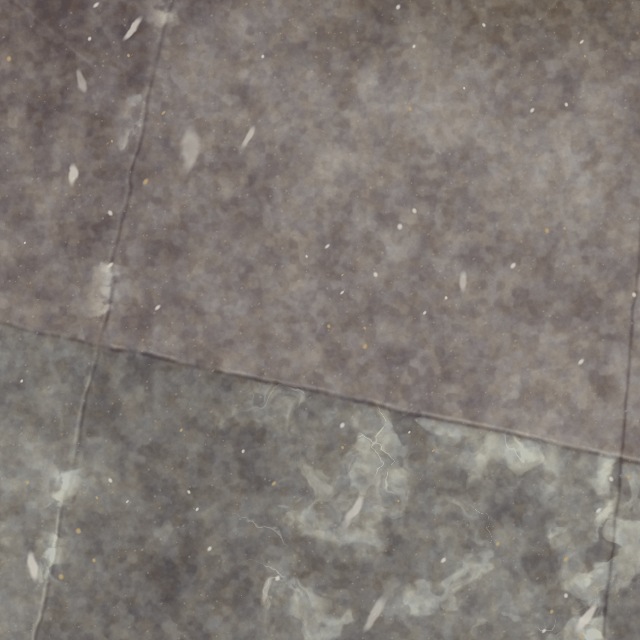
A Shadertoy shader for this texture:

```glsl
// Worn grey-brown stone slabs divided by slanted joints, with pale crust below.
// Layered cellular noise gives mottle and grain; line distances give the joints;
// jittered grids scatter the chipped flakes, specks and dust.
#define DARK vec3(.43, .39, .38)
#define PALE vec3(.73, .71, .67)
#define CHALK vec3(.84, .82, .78)
#define OCHRE vec3(.74, .64, .46)
#define BASE_TONE .255
#define BROAD .60
#define MOTTLE .55
#define GRAIN .50
#define CRUST .48
#define JOINT_WIDTH .0032

vec3 hash3(vec2 p) {
    vec3 q = fract(p.xyx * vec3(.1031, .1030, .0973));
    q += dot(q, q.yxz + 33.33);
    return fract((q.xxy + q.yzz) * q.zyx);
}

// Cellular noise: cell values blended by closeness to their centres
float cells(vec2 p) {
    vec2 corner = floor(p);
    float sum = 0., weight = 0.;
    for (int y = -1; y <= 1; y++)
    for (int x = -1; x <= 1; x++) {
        vec2 id = corner + vec2(x, y);
        vec3 h = hash3(id);
        vec2 d = id + .15 + .7 * h.xy - p;
        float w = exp(-7. * dot(d, d));
        sum += w * h.z;
        weight += w;
    }
    return sum / weight;
}

// Four rotated octaves, centred on zero
float layers(vec2 p) {
    float sum = 0., amp = .5;
    for (int i = 0; i < 4; i++) {
        sum += amp * (cells(p) - .5);
        p = mat2(1.6, 1.2, -1.2, 1.6) * p + 7.3;
        amp *= .5;
    }
    return sum;
}

// Soft band around a signed distance
float band(float d, float width) {
    return exp(-d * d / (width * width));
}

// Leaning ovals on a jittered grid: x is coverage, y is a random tint
vec2 scatter(vec2 p, float count, float share, vec2 size) {
    vec2 q = p * count, corner = floor(q), best = vec2(0);
    float soft = .3 + .7 / (iResolution.y * size.x);
    for (int y = -1; y <= 1; y++)
    for (int x = -1; x <= 1; x++) {
        vec2 id = corner + vec2(x, y);
        vec3 h = hash3(id + count), shape = hash3(id + count + 57.);
        vec2 d = (id + .2 + .6 * h.xy - q) / count;
        d.x -= d.y * (shape.x - .3);
        float r = length(d / size) / (.4 + .6 * shape.y);
        float cover = (1. - smoothstep(1. - soft, 1. + soft, r)) * step(h.z, share);
        if (cover > best.x) best = vec2(cover, shape.z);
    }
    return best;
}

void mainImage(out vec4 fragColor, in vec2 fragCoord) {
    vec2 p = fragCoord / iResolution.y;
    vec2 warp = vec2(layers(p * 9.), layers(p * 9. + 40.));
    float mottle = layers(p * 22. + warp + 11.);

    // Joints, slightly wavering
    float across = (p.y - .495 + .22 * p.x) * .977 + warp.x * .012;
    float left = p.x - .05 - .212 * p.y + warp.y * .025;
    float right = p.x - .944 - .09 * p.y + warp.x * .015;
    float below = 1. - smoothstep(-.012, .012, across);

    // Slab mottle and broad shading
    float tone = BASE_TONE + BROAD * layers(p * 4. + 3.) + MOTTLE * mottle
               + GRAIN * layers(p * 75. + 19.);
    tone -= .22 * smoothstep(.8, 1.05, p.y + warp.x * .2);
    tone -= .08 * (1. - below) * (1. - smoothstep(-.01, .01, left));
    tone += .09 * band(length(p - vec2(.72, .7)), .25);
    float crustZone = below * smoothstep(.34, .44, p.x + warp.x * .2);
    tone -= .13 * below * smoothstep(0., .03, left) * (1. - crustZone);

    // Crust patches, thin veins and chalky runs beside the joints
    float patchNoise = layers(p * 11. + warp * 2.5 + 23.);
    tone += CRUST * crustZone * smoothstep(.0, .24, patchNoise);
    float vein = band(layers(p * 5. + warp * 1.6 + 31.), .011);
    tone += .38 * vein * crustZone * smoothstep(.5, .7, cells(p * 9. + 5.));
    float run = smoothstep(-.12, .18, mottle);
    tone += .75 * run * below * band(right + .018, .018);
    tone += .3 * run * below * band(right + .11, .016);
    tone += .55 * smoothstep(.04, .2, mottle) * band(left + .004, .018);

    // Dark grooves with pale worn lips
    float broken = smoothstep(-.2, .1, patchNoise);
    tone -= .36 * (.4 + .6 * broken) * band(across, JOINT_WIDTH);
    tone -= .16 * smoothstep(.2, .4, p.x) * band(across + .008, .009);
    tone += .26 * broken * band(across - .006, JOINT_WIDTH * .8);
    tone -= .26 * (.4 + .6 * broken) * band(left - .006, JOINT_WIDTH);
    tone += (.12 + .2 * below) * broken * band(left, JOINT_WIDTH);
    tone -= .36 * band(right, JOINT_WIDTH);

    // Faint scratches in the upper left corner
    float corner = smoothstep(.76, .84, p.y) * (1. - smoothstep(.12, .18, p.x));
    tone += .14 * corner * band(p.y + .85 * p.x - 1.02, .004);
    tone += .10 * corner * band(p.y - .65 * p.x - .81, .006);

    // Stone colour with small shifts of hue
    vec3 color = mix(DARK, PALE, clamp(tone, -.3, 1.1));
    color += below * vec3(-.014, .006, .002);
    color += (cells(p * 55. + 3.) - .5) * vec3(.018, .004, -.024);
    color.b -= .025 * smoothstep(.85, 1., p.y) * smoothstep(.3, .8, p.x);

    // Dust, specks and larger ragged flakes
    vec2 dust = scatter(p, 110., .09, vec2(.0017));
    color = mix(color, mix(PALE, OCHRE, dust.y), dust.x * .4);
    vec2 speck = scatter(p + 3., 38., .05, vec2(.0036, .0042));
    color = mix(color, mix(CHALK, OCHRE, step(.6, speck.y)), speck.x * .85);
    vec2 flake = scatter(p + warp * .04 + 5., 6., .26, vec2(.010, .030));
    color = mix(color, CHALK, flake.x * (.35 + .5 * flake.y));

    fragColor = vec4(color, 1.);
}
```
